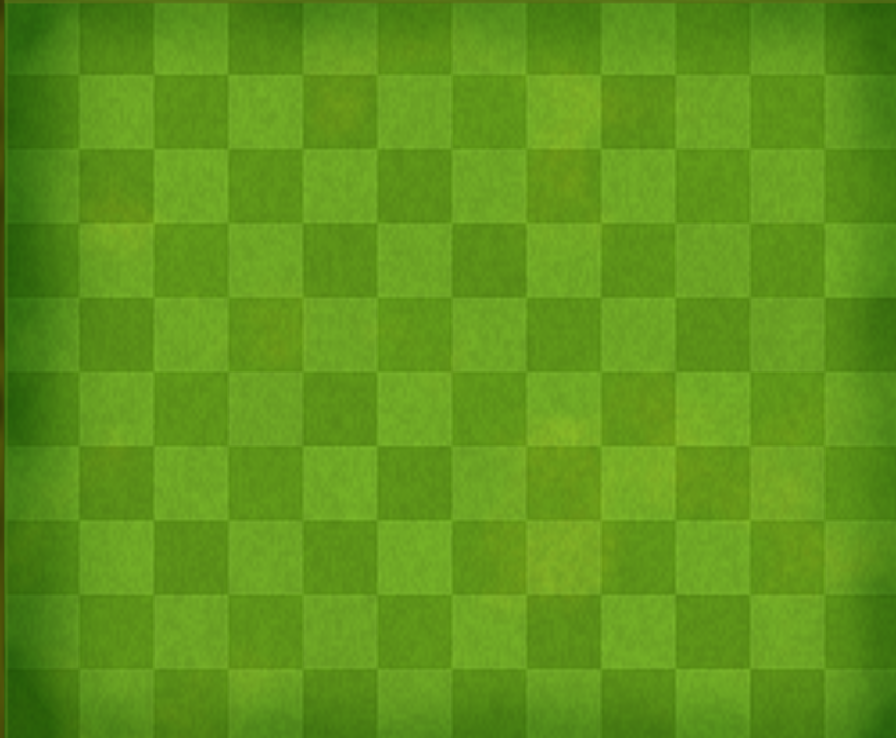
Write a Shadertoy shader that draws this pattern.

```glsl
// A mown lawn in a checker of 12 by 10 light and dark green squares.
// Signed square waves make the checker; layered value noise adds blades,
// blotches and dry patches; edge distances darken the worn rim.

#define CELL vec2(0.0832, 0.0829)
#define ORIGIN vec2(0.0053, 0.0006)
#define LIGHT_GREEN vec3(0.430, 0.650, 0.145)
#define DARK_GREEN vec3(0.365, 0.577, 0.098)
#define RIM_TINT vec3(0.40, 0.62, 0.36)
#define DRY_TINT vec3(0.055, 0.025, 0.000)
#define SOIL vec3(0.27, 0.27, 0.03)
#define SOFTNESS 0.028
#define GRAIN 0.085
#define BORDER 0.0048

float hash(vec2 p) {
    vec3 q = fract(p.xyx * vec3(0.1031, 0.1030, 0.0973));
    q += dot(q, q.yzx + 33.33);
    return fract((q.x + q.y) * q.z);
}

float valueNoise(vec2 p) {
    vec2 i = floor(p), f = fract(p);
    f = f * f * (3.0 - 2.0 * f);
    float a = mix(hash(i), hash(i + vec2(1, 0)), f.x);
    float b = mix(hash(i + vec2(0, 1)), hash(i + vec2(1, 1)), f.x);
    return mix(a, b, f.y);
}

float fbm(vec2 p) {
    float sum = 0.0, weight = 0.5;
    for (int i = 0; i < 4; i++) {
        sum += weight * valueNoise(p);
        p = p * 2.03 + 17.3;
        weight *= 0.5;
    }
    return sum / 0.9375;
}

// Distance to the nearest grid line, in cells
vec2 lineDistance(vec2 g) {
    return 0.5 - abs(fract(g) - 0.5);
}

// +1 on light squares, -1 on dark ones, with soft edges
float checker(vec2 g, float soft) {
    vec2 side = 1.0 - 2.0 * mod(floor(g), 2.0);
    vec2 wave = side * smoothstep(0.0, soft, lineDistance(g));
    return wave.x * wave.y;
}

// Darkness of the rim: strongest at the left, uneven along the edges
float rimShade(vec2 p, vec2 size) {
    float uneven = 0.45 + 1.1 * fbm(p * 9.0 + 4.0);
    float left = 0.85 * exp(-pow(p.x / 0.072, 2.0));
    float right = 0.55 * exp(-pow((size.x - p.x) / 0.052, 2.0));
    float top = 0.48 * exp(-pow(p.y / 0.050, 2.0));
    float bottom = 0.42 * exp(-pow((size.y - p.y) / 0.045, 2.0));
    float sum = (left + right) + (top + bottom);
    return clamp(sum * uneven, 0.0, 1.0);
}

void mainImage(out vec4 fragColor, in vec2 fragCoord) {
    // Width is one unit; y runs down from the top
    vec2 size = vec2(1.0, iResolution.y / iResolution.x);
    vec2 p = vec2(fragCoord.x, iResolution.y - fragCoord.y) / iResolution.x;
    float pixel = 1.0 / iResolution.x;

    // Mown squares, each slightly different in tone
    vec2 g = (p - ORIGIN) / CELL;
    float soft = max(SOFTNESS, pixel / CELL.x);
    float tone = checker(g, soft);
    vec3 col = mix(DARK_GREEN, LIGHT_GREEN, 0.5 + 0.5 * tone);
    col *= 1.0 + 0.045 * (hash(floor(g) + 31.0) - 0.5);

    // Faint seams: pale beside light squares, deeper beside dark ones
    vec2 d = lineDistance(g);
    float seam = 1.0 - smoothstep(0.02, 0.065, min(d.x, d.y));
    col += 0.018 * seam * tone;

    // Short upright blades and soft clumps
    float blades = valueNoise(p * vec2(250.0, 170.0)) - 0.5;
    float clumps = fbm(p * vec2(85.0, 60.0) + 9.0) - 0.5;
    col *= 1.0 + GRAIN * (blades + 0.9 * clumps);

    // Broad dry, yellowish patches
    float dry = smoothstep(0.52, 0.80, fbm(p * 8.0 + 21.0));
    float fleck = 0.6 + 0.8 * valueNoise(p * 120.0);
    col += DRY_TINT * dry * fleck;

    // Worn, shaded rim
    col *= mix(vec3(1.0), RIM_TINT, rimShade(p, size));

    // Pale hem and bare soil along the left, thin tan strip on top
    float hem = 1.0 - smoothstep(0.0, 0.003, abs(p.x - BORDER - 0.0025));
    col = mix(col, vec3(0.34, 0.50, 0.11), 0.55 * hem);
    float strip = 1.0 - smoothstep(0.0025, 0.0050, p.y);
    col = mix(col, vec3(0.36, 0.43, 0.09), 0.7 * strip);
    float edge = max(0.0012, pixel);
    float soil = 1.0 - smoothstep(BORDER - edge, BORDER + edge, p.x);
    float earth = 0.75 + 0.5 * valueNoise(p * vec2(90.0, 22.0));
    col = mix(col, SOIL * earth, 0.9 * soil);

    fragColor = vec4(clamp(col, 0.0, 1.0), 1.0);
}
```
